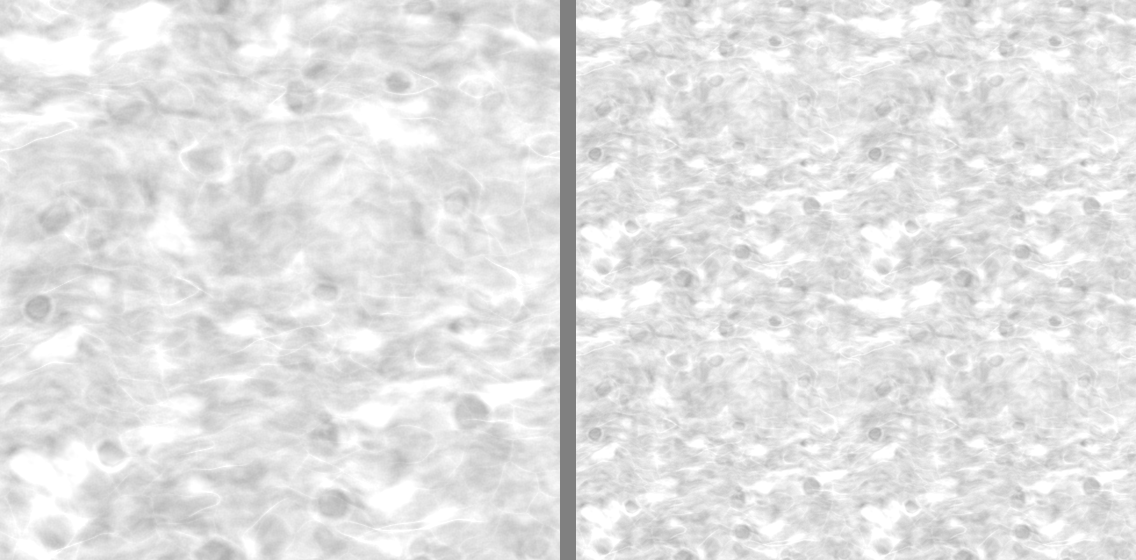
Left: one tile. Right: repeated 2 by 2.
Reproduce this texture procedurally as a WebGL 2 fragment shader.

```glsl
#version 300 es
precision highp float;
// Pale, translucent tissue: drifting grey clouds stretched sideways, soft round
// cells with darker rims, a bright membrane web, white gaps and fine strands.
// All layers are wrapping lattice noise or wrapping scattered cells, so it tiles.

#define BASE_TONE 0.876
#define CLOUD_CONTRAST 1.0
#define DRIFT 0.085
#define WOBBLE 0.014
#define GAP_BRIGHTNESS 0.14
#define SPOT_DEPTH 0.085
#define WEB_BRIGHTNESS 0.055
#define STRAND_BRIGHTNESS 0.10
#define CELL_GRID 9.0
#define CELL_RADIUS 0.027
#define CELL_DEPTH 0.12
#define GRAIN 0.030

uniform vec2 u_resolution;
out vec4 fragColor;

// Integer hash of a lattice cell, wrapped to the given period
vec3 hash3(vec2 cell, vec2 period, uint seed) {
    uvec2 wrapped = uvec2(floor(mod(cell + 0.5, period)));
    uvec3 v = uvec3(wrapped, seed) * 1664525u + 1013904223u;
    v.x += v.y * v.z; v.y += v.z * v.x; v.z += v.x * v.y;
    v ^= v >> 16u;
    v.x += v.y * v.z; v.y += v.z * v.x; v.z += v.x * v.y;
    return vec3(v >> 8u) / 16777216.0;
}

float corner(vec2 cell, vec2 offset, vec2 f, vec2 period, uint seed) {
    vec2 gradient = hash3(cell + offset, period, seed).xy * 2.0 - 1.0;
    return dot(gradient, f - offset);
}

// Wrapping gradient noise, roughly -0.6 to 0.6
float noise(vec2 uv, vec2 period, uint seed) {
    vec2 p = uv * period, cell = floor(p), f = p - cell;
    vec2 s = f * f * f * (f * (f * 6.0 - 15.0) + 10.0);
    vec2 e = vec2(1.0, 0.0);
    return mix(mix(corner(cell, e.yy, f, period, seed), corner(cell, e.xy, f, period, seed), s.x),
               mix(corner(cell, e.yx, f, period, seed), corner(cell, e.xx, f, period, seed), s.x), s.y);
}

// Bright borders between scattered sites
float web(vec2 uv, vec2 period, uint seed) {
    vec2 p = uv * period, cell = floor(p);
    float nearest = 9.0, second = 9.0;
    for (int j = -1; j <= 1; j++)
    for (int i = -1; i <= 1; i++) {
        vec2 site = cell + vec2(i, j);
        float d = length(site + hash3(site, period, seed).xy - p);
        second = min(second, max(nearest, d));
        nearest = min(nearest, d);
    }
    return exp(-11.0 * (second - nearest));
}

// Thin crest along the zero line of a stretched noise
float strand(vec2 uv, vec2 period, float sharpness, uint seed) {
    float mask = smoothstep(0.02, 0.3, noise(uv, vec2(6.0, 9.0), seed + 50u));
    return mask * exp(-sharpness * abs(noise(uv, period, seed)));
}

// Round cells: shaded body, darker rim, pale halo
float roundCells(vec2 uv, uint seed) {
    vec2 period = vec2(CELL_GRID);
    vec2 p = uv * period, cell = floor(p);
    float shade = 0.0;
    for (int j = -1; j <= 1; j++)
    for (int i = -1; i <= 1; i++) {
        vec2 site = cell + vec2(i, j);
        vec3 place = hash3(site, period, seed);
        vec3 look = hash3(site, period, seed + 1u);
        vec2 delta = (p - site - place.xy) / CELL_GRID;
        delta.y *= mix(0.95, 1.35, look.y);
        float d = length(delta) / (CELL_RADIUS * mix(0.7, 1.2, look.x));
        float body = 1.0 - smoothstep(0.7, 1.15, d);
        float rim = exp(-pow((d - 0.82) / 0.18, 2.0));
        float halo = exp(-pow((d - 1.28) / 0.16, 2.0));
        shade += place.z * place.z * (0.35 * halo - 0.65 * body - 0.3 * rim);
    }
    return shade * CELL_DEPTH;
}

void main() {
    vec2 uv = gl_FragCoord.xy / u_resolution;

    // Slow drift tilts the layers; a finer wobble roughens outlines
    vec2 wobble = WOBBLE * vec2(noise(uv, vec2(17.0), 1u), noise(uv, vec2(19.0), 2u));
    vec2 flow = uv + wobble + DRIFT * vec2(0.5 * noise(uv, vec2(3.0), 3u), noise(uv, vec2(4.0, 3.0), 4u));

    // Clouds from broad to fine
    float clouds = 0.09 * noise(flow, vec2(4.0, 6.0), 10u)
                 + 0.13 * noise(flow, vec2(12.0, 20.0), 11u)
                 + 0.11 * noise(flow, vec2(23.0, 41.0), 12u)
                 + 0.06 * noise(flow, vec2(47.0, 79.0), 13u)
                 + 0.03 * noise(flow, vec2(101.0, 149.0), 14u);

    // White gaps and dark spots
    float openness = noise(flow, vec2(5.0, 8.0), 20u) + 0.6 * noise(flow, vec2(13.0, 21.0), 21u);
    float gaps = smoothstep(0.12, 0.42, openness);
    float spots = smoothstep(0.12, 0.45, noise(flow, vec2(18.0, 27.0), 22u));

    // Membranes and strands
    float membranes = web(flow, vec2(13.0, 19.0), 30u) * (0.6 + 1.2 * noise(uv, vec2(6.0), 31u));
    float strands = strand(flow, vec2(4.0, 13.0), 42.0, 40u)
                  + strand(flow, vec2(6.0, 17.0), 34.0, 41u)
                  + 0.6 * strand(flow, vec2(9.0, 15.0), 24.0, 42u);

    float tone = BASE_TONE + CLOUD_CONTRAST * clouds + GAP_BRIGHTNESS * gaps
               - SPOT_DEPTH * spots * (1.0 - gaps) + WEB_BRIGHTNESS * membranes
               + STRAND_BRIGHTNESS * strands + roundCells(uv + 0.8 * wobble, 60u);
    tone += GRAIN * (1.0 - 0.7 * gaps) * noise(uv, vec2(241.0), 70u);
    fragColor = vec4(vec3(clamp(tone, 0.0, 1.0)), 1.0);
}
```
